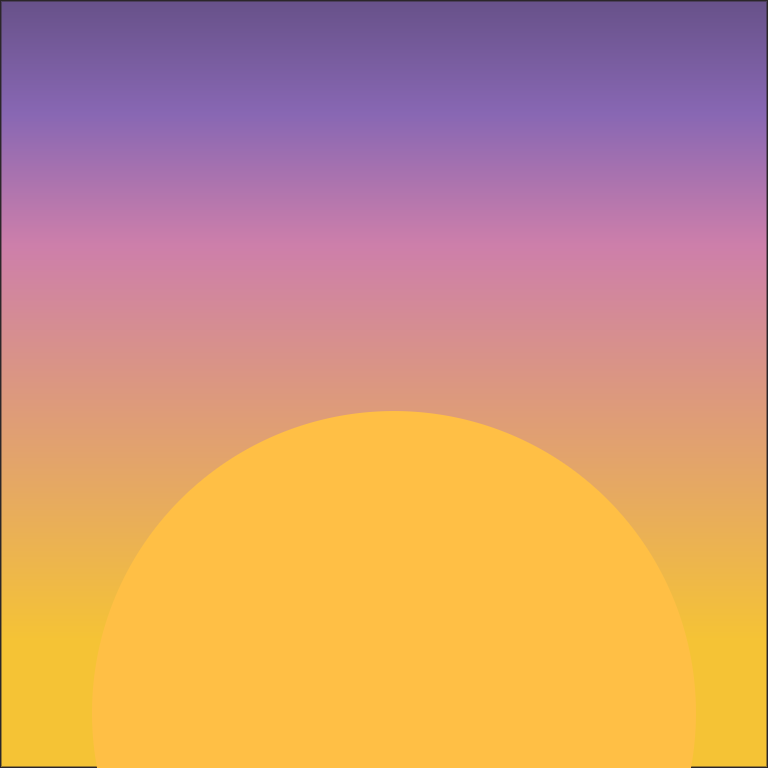
Give the GLSL for this background, as a WebGL 1 fragment shader.

```glsl
precision highp float;

// A flat sunset: a vertical sky gradient through four colour stops,
// a thin dark frame around the canvas, and a large sun disc
// rising from the lower edge in front of both.

uniform vec2 u_resolution;

const vec3 DUSK   = vec3(0.404, 0.318, 0.537);
const vec3 VIOLET = vec3(0.533, 0.404, 0.702);
const vec3 PINK   = vec3(0.804, 0.498, 0.667);
const vec3 GOLD   = vec3(0.961, 0.765, 0.208);
const vec3 SUN    = vec3(1.000, 0.749, 0.271);
const vec3 FRAME  = vec3(0.170, 0.150, 0.160);

const vec2  SUN_CENTER  = vec2(0.513, 0.0716);
const float SUN_RADIUS  = 0.3932;
const float FRAME_WIDTH = 0.0019;

// Position between two stops, clamped to 0..1.
float ramp(float from, float to, float x) {
  return clamp((x - from) / (to - from), 0.0, 1.0);
}

// Sky colour by depth: 0 at the top edge, 1 at the bottom.
vec3 skyColor(float depth) {
  vec3 color = mix(DUSK, VIOLET, ramp(0.0, 0.148, depth));
  color = mix(color, PINK, ramp(0.148, 0.32, depth));
  return mix(color, GOLD, ramp(0.32, 0.835, depth));
}

// Signed distance to a circle, negative inside.
float circleDistance(vec2 p, vec2 center, float radius) {
  return length(p - center) - radius;
}

// Distance inward from the nearest edge of a box with the given size.
float edgeDistance(vec2 p, vec2 size) {
  vec2 inset = min(p, size - p);
  return min(inset.x, inset.y);
}

// Smooth coverage of a shape, about one pixel wide at its edge.
float coverage(float distance, float pixel) {
  return clamp(0.5 - distance / pixel, 0.0, 1.0);
}

void main() {
  float pixel = 1.0 / min(u_resolution.x, u_resolution.y);
  vec2 size = u_resolution * pixel;
  vec2 p = gl_FragCoord.xy * pixel;
  vec2 scene = p - 0.5 * size + 0.5;

  // Sky
  vec3 color = skyColor(1.0 - p.y / size.y);

  // Frame
  float frame = edgeDistance(p, size) - FRAME_WIDTH;
  color = mix(color, FRAME, coverage(frame, pixel));

  // Sun, covering the lower part of the frame
  float sun = circleDistance(scene, SUN_CENTER, SUN_RADIUS);
  color = mix(color, SUN, coverage(sun, pixel));

  gl_FragColor = vec4(color, 1.0);
}
```
